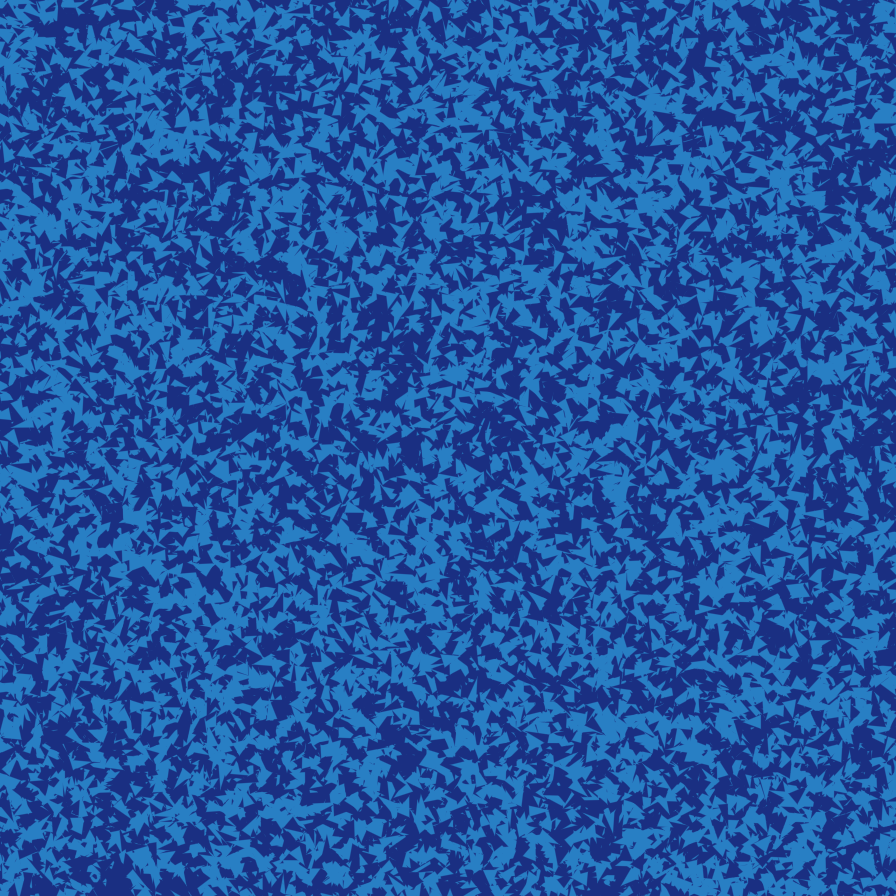
Reproduce this texture procedurally as a Shadertoy shader.

```glsl
// Two-tone blue camouflage of small, sharp, randomly turned shards.

const vec3 LIGHT_BLUE = vec3(0.158, 0.497, 0.768);
const vec3 DARK_BLUE = vec3(0.102, 0.185, 0.508);
const float CELLS = 60.0;      // shard cells across the canvas
const int LAYERS = 5;          // overlapping sheets of shards
const float FLIP_SHARE = 0.2;  // shards that break the alternating tones

// Integer hash: three random values in 0..1
vec3 hash3(vec3 key) {
    uvec3 v = uvec3(key) * 1664525u + 1013904223u;
    v.x += v.y * v.z; v.y += v.z * v.x; v.z += v.x * v.y;
    v ^= v >> 16u;
    v.x += v.y * v.z; v.y += v.z * v.x; v.z += v.x * v.y;
    return vec3(v >> 8u) * exp2(-24.0);
}

vec2 rotate(vec2 p, float angle) {
    float c = cos(angle), s = sin(angle);
    return vec2(c * p.x + s * p.y, c * p.y - s * p.x);
}

// Signed distance to the line a-b, positive on its right side
float edgeDistance(vec2 p, vec2 a, vec2 b) {
    vec2 along = normalize(b - a);
    return dot(p - a, vec2(along.y, -along.x));
}

// Pointed triangle along the x axis, negative inside
float shardDistance(vec2 p, float reach, float halfWidth, float skew) {
    vec2 tip = vec2(reach, skew);
    vec2 left = vec2(-0.6 * reach - 0.3 * skew, halfWidth);
    vec2 right = vec2(-0.6 * reach + 0.3 * skew, -halfWidth);
    return max(edgeDistance(p, tip, left),
           max(edgeDistance(p, left, right), edgeDistance(p, right, tip)));
}

// Paints one sheet of shards over the tone below (0 dark, 1 light)
float paintLayer(float tone, vec2 p, float layer, float blur) {
    vec2 home = floor(p);
    for (int y = -1; y <= 1; y++)
    for (int x = -1; x <= 1; x++) {
        vec2 cell = home + vec2(x, y);
        vec3 place = hash3(vec3(cell + 64.0, 2.0 * layer));
        vec3 form = hash3(vec3(cell + 64.0, 2.0 * layer + 1.0));

        vec2 local = rotate(p - cell - place.xy, 6.2832 * place.z);
        float reach = mix(0.7, 1.0, form.x);
        float halfWidth = mix(0.5, 0.3, form.x);
        float d = shardDistance(local, reach, halfWidth, form.y - 0.5);

        float parity = mod(cell.x + cell.y + layer, 2.0);
        float shardTone = abs(parity - step(form.z, FLIP_SHARE));
        tone = mix(tone, shardTone, 1.0 - smoothstep(-blur, blur, d));
    }
    return tone;
}

void mainImage(out vec4 fragColor, in vec2 fragCoord) {
    float canvas = min(iResolution.x, iResolution.y);
    vec2 p = fragCoord / canvas * CELLS;
    float blur = 0.8 * CELLS / canvas;

    // Shifted sheets keep the grid from showing
    float tone = 0.0;
    for (int i = 0; i < LAYERS; i++) {
        float layer = float(i);
        tone = paintLayer(tone, p + layer * vec2(0.37, 0.61), layer, blur);
    }
    fragColor = vec4(mix(DARK_BLUE, LIGHT_BLUE, tone), 1.0);
}
```
